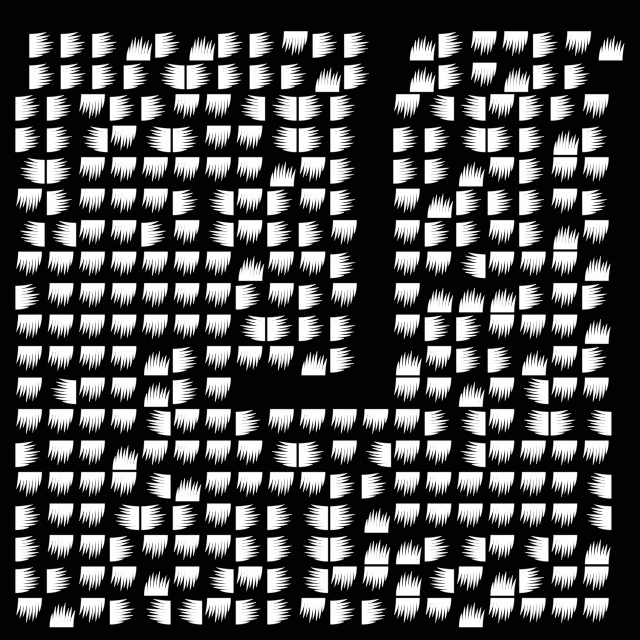
Reproduce this pattern procedurally as a Shadertoy shader.

```glsl
// A grid of white grass tufts turned four ways, with an L-shaped gap, on black.

const float PITCH = 0.0492;              // cell size as a share of the canvas
const vec2 MARGIN = vec2(0.0223, 0.047); // left and top margins
const float CELLS = 19.0;
const float BLADES = 8.0;
const vec3 INK = vec3(0.006);
const vec3 PAPER = vec3(0.996);

float hash(vec2 p) {
    return fract(sin(dot(p, vec2(127.1, 311.7))) * 43758.5453);
}

bool within(float x, float low, float high) {
    return x >= low && x <= high;
}

// Cells outside the grid, in the vertical channel or in its foot stay empty.
bool isEmpty(vec2 cell) {
    bool outside = !within(cell.x, 0.0, CELLS - 1.0) || !within(cell.y, 0.0, CELLS - 1.0);
    bool channel = cell.x == 11.0 && cell.y < 12.0;
    bool foot = cell.y == 11.0 && within(cell.x, 7.0, 11.0);
    bool corner = cell.x == 18.0 && cell.y == 1.0;
    return outside || channel || foot || corner;
}

// Cumulative chances of pointing right, left and up; the rest point down.
vec3 directionChances(vec2 cell) {
    if (cell.y < 2.0) return vec3(0.52, 0.54, 0.82);
    if (cell.y < 4.0) return vec3(0.60, 0.74, 0.84);
    bool downColumn = cell.x == 2.0 || cell.x == 6.0 || cell.x == 12.0
                   || cell.x == 15.0 || cell.x == 17.0;
    bool downRow = (cell.y == 7.0 || cell.y == 10.0 || cell.y == 14.0) && cell.x < 10.0;
    if (downColumn || downRow) return vec3(0.08, 0.14, 0.24);
    if (cell.y < 11.0) {
        if (cell.x < 8.0) return vec3(0.22, 0.36, 0.40);
        if (cell.x < 11.0) return vec3(0.75, 0.80, 0.84);
        return vec3(0.58, 0.60, 0.76);
    }
    return vec3(0.24, 0.52, 0.60);
}

// Turns a cell point so that x runs along the blades, y across them.
vec2 turnToBlades(vec2 p, vec2 cell) {
    float pick = hash(cell + 3.0);
    vec3 chance = directionChances(cell);
    if (pick < chance.x) return p;
    if (pick < chance.y) return vec2(-p.x, p.y);
    if (pick < chance.z) return vec2(p.y, p.x);
    return vec2(-p.y, -p.x);
}

// Coverage of one tapered blade, fanned by its side and swept by a bend.
float blade(vec2 p, float side, float len, float soft) {
    float t = max(p.x, 0.0) / len;
    float middle = side * (0.30 + 0.06 * t) + 0.07 * t * t;
    float halfWidth = 0.077 * pow(max(1.0 - t, 0.0), 0.7) - max(t - 1.0, 0.0);
    return 1.0 - smoothstep(-soft, soft, abs(p.y - middle) - halfWidth);
}

// A fan of blades growing from a flat base.
float tuft(vec2 p, float soft) {
    float cover = 0.0;
    p.x += 0.465;
    for (float i = 0.0; i < BLADES; i++) {
        float side = 2.0 * i / (BLADES - 1.0) - 1.0;
        float len = 0.79 - 0.20 * side * side - 0.17 * hash(vec2(i, 5.0));
        cover = max(cover, blade(p, side, len, soft));
    }
    return cover * smoothstep(-soft, soft, p.x);
}

void mainImage(out vec4 fragColor, in vec2 fragCoord) {
    vec2 uv = fragCoord / iResolution.xy;

    // Grid with rows counted from the top; the first two rows sit further right
    vec2 grid = (vec2(uv.x, 1.0 - uv.y) - MARGIN) / PITCH;
    grid.x -= grid.y < 2.0 ? 0.44 : 0.0;
    vec2 cell = floor(grid);
    vec2 local = (grid - cell - 0.5) * vec2(1.0, -1.0);

    // Tufts
    float soft = 0.8 / (PITCH * min(iResolution.x, iResolution.y));
    float cover = isEmpty(cell) ? 0.0 : tuft(turnToBlades(local, cell), soft);
    fragColor = vec4(mix(INK, PAPER, cover), 1.0);
}
```
